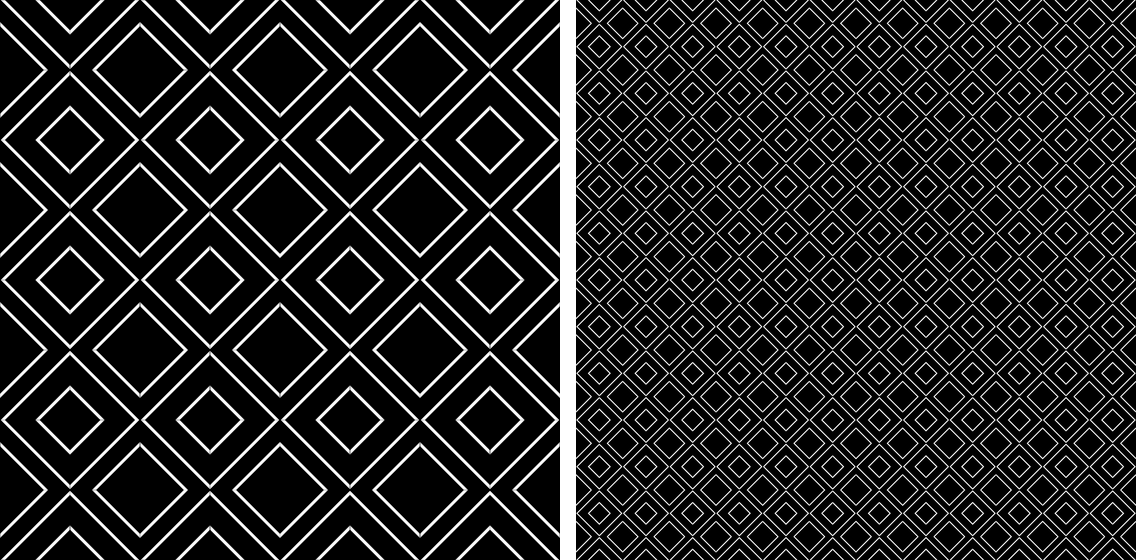
Left, the tile; right, the same tile 3 across and 3 down.
Reproduce this pattern procedurally as a WebGL 1 fragment shader.

```glsl
precision highp float;

uniform vec2 u_resolution;

#define REPEATS 4.0
#define LINE_WIDTH 0.0302
#define FRAME_RADIUS 0.480
#define LARGE_RADIUS 0.328
#define SMALL_RADIUS 0.232
#define SEAM_WIDTH 0.006
#define SEAM_DEPTH 0.9
#define INK vec3(0.99)
#define GROUND vec3(0.0)

float hash(vec3 p) {
    p = fract(p * vec3(0.1031, 0.1030, 0.0973));
    p += dot(p, p.yzx + 33.33);
    return fract((p.x + p.y) * p.z);
}

// Antialiased coverage of a signed distance
float coverage(float dist, float pixel) {
    return clamp(0.5 - dist / pixel, 0.0, 1.0);
}

// Diamond outline; radius and width are measured along the axes
float diamondRing(vec2 q, float radius, float pixel) {
    float dist = abs(abs(q.x) + abs(q.y) - radius) - 0.5 * LINE_WIDTH;
    return coverage(dist * 0.70711, pixel);
}

// Hairline mitre seam at each corner, with a strength of its own
float mitreSeam(vec2 q, vec2 cell, float ringId, float pixel) {
    vec2 a = abs(q);
    bool sideways = a.x > a.y;
    float corner = sideways ? 1.0 + step(0.0, q.x) : 3.0 + step(0.0, q.y);
    float strength = hash(vec3(cell + 1.0, corner + 5.0 * ringId));
    strength *= sideways ? 0.5 : 1.0;
    float line = coverage(min(a.x, a.y) - 0.5 * SEAM_WIDTH, pixel);
    return 1.0 - SEAM_DEPTH * strength * line;
}

float seamedRing(vec2 q, vec2 cell, float radius, float ringId, float pixel) {
    return diamondRing(q, radius, pixel) * mitreSeam(q, cell, ringId, pixel);
}

void main() {
    vec2 p = gl_FragCoord.xy / u_resolution * REPEATS;
    float pixel = REPEATS / min(u_resolution.x, u_resolution.y);

    // Two interleaved lattices of diamond centres, with wrapped cell numbers
    vec2 framePos = p - vec2(0.5, 0.0);
    vec2 largePos = p - vec2(0.0, 0.5);
    vec2 frameCell = mod(floor(framePos + 0.5), REPEATS);
    vec2 largeCell = mod(floor(largePos + 0.5), REPEATS);
    framePos = fract(framePos + 0.5) - 0.5;
    largePos = fract(largePos + 0.5) - 0.5;

    float ink = seamedRing(framePos, frameCell, FRAME_RADIUS, 0.0, pixel);
    ink = max(ink, seamedRing(framePos, frameCell, SMALL_RADIUS, 1.0, pixel));
    ink = max(ink, seamedRing(largePos, largeCell, LARGE_RADIUS, 2.0, pixel));

    gl_FragColor = vec4(mix(GROUND, INK, ink), 1.0);
}
```
